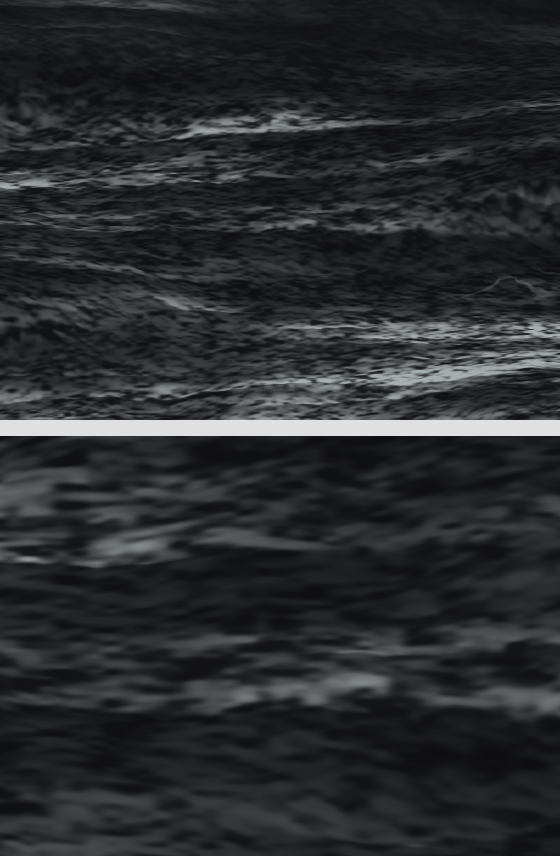
Top: the whole. Bottom: its middle third, enlarged.
Write a Shadertoy shader that draws this texture.

```glsl
// A dark, wind-ruffled sea at dusk: tilted rows of swell with lit backs and
// dark front faces, built from warped sawtooth rows. Stretched noise adds the
// fine ripples that break the grey sheen into glints.

#define SWELL_GAP    0.125
#define WAVELET_GAP  0.045
#define SWELL_TILT   0.092
#define SWELL_WARP   0.070
#define WAVELET_WARP 0.034
#define CREST_ROUGH  0.013
#define AMBIENT      0.040
#define SHEEN_GAIN   1.08
#define RIPPLE_DEPTH 1.75
#define FOAM_AMOUNT  0.25
#define SHADOW_COLOR vec3(0.053, 0.054, 0.070)
#define SHEEN_COLOR  vec3(0.600, 0.625, 0.635)

float hash(vec2 p) {
    vec3 q = fract(p.xyx * 0.1031);
    q += dot(q, q.yzx + 33.33);
    return fract((q.x + q.y) * q.z);
}

float noise(vec2 p) {
    vec2 cell = floor(p), f = fract(p);
    f = f * f * (3.0 - 2.0 * f);
    return mix(mix(hash(cell), hash(cell + vec2(1, 0)), f.x),
               mix(hash(cell + vec2(0, 1)), hash(cell + vec2(1, 1)), f.x), f.y);
}

float fbm(vec2 p) {
    float sum = 0.0, weight = 0.5;
    for (int i = 0; i < 4; i++) {
        sum += weight * noise(p);
        p = p * 2.03 + 17.1;
        weight *= 0.5;
    }
    return sum / 0.9375;
}

// Soft elliptical spot
float spot(vec2 p, vec2 center, vec2 size) {
    vec2 g = (p - center) / size;
    return exp(-dot(g, g));
}

// Vertical shift of the water lines: tilt changes from row to row
float swellBend(vec2 p) {
    float row = (0.94 - p.y) / SWELL_GAP;
    float tilt = SWELL_TILT * sin(1.3 * row - 1.7) * (p.x - 0.67);
    return tilt + SWELL_WARP * (fbm(p * vec2(2.2, 4.0) + 5.0) - 0.5);
}

// One family of crests: brightens down the back, then drops to a dark face
float crestRows(float y, float x, float gap, float seed) {
    float row = (0.94 - y) / gap + 20.0;
    float f = fract(row);
    float id = floor(row) * 7.31 + seed;
    float lit = smoothstep(0.25, 0.8, noise(vec2(x * 0.16 / gap + seed, id)));
    float back = 0.85 * smoothstep(0.1, 0.92, f);
    float rim = 0.32 * smoothstep(0.72, 0.92, f) * lit;
    float edge = 1.0 - smoothstep(mix(0.7, 0.93, lit), 1.0, f);
    return (back + rim) * edge * mix(0.3, 1.0, lit);
}

// Share of the broad bright foreground, with a dark trough at the left
float foregroundLight(vec2 p) {
    float band = 1.0 - smoothstep(0.2, 0.36, p.y + 0.06 * (noise(p * vec2(3.0, 2.0)) - 0.5));
    float trough = spot(p, vec2(0.2, 0.125), vec2(0.42, 0.055));
    return band * (1.0 - 0.85 * trough) * (1.0 - 0.6 * spot(p, vec2(1.2, 0.06), vec2(0.2, 0.03)));
}

// Fine streaks lying along the water lines, crossing at shallow angles
float ripples(vec2 q) {
    float wander = 0.02 * noise(q * vec2(7.0, 16.0));
    float streak = noise(vec2(q.x * 7.0, (q.y + wander) * 52.0));
    float down = noise(vec2(q.x * 30.0, (q.y + 0.14 * q.x + wander) * 145.0));
    float up = noise(vec2(q.x * 36.0, (q.y - 0.10 * q.x - wander) * 160.0) + 40.0);
    float fine = noise(q * vec2(75.0, 225.0) + 90.0);
    return smoothstep(0.25, 0.75, 0.2 * streak + 0.29 * down + 0.29 * up + 0.22 * fine);
}

// Broken foam patches, only in the lower right
float foamPatches(vec2 p) {
    vec2 q = p * vec2(6.0, 24.0);
    float web = abs(fbm(q + 1.5 * noise(q * 0.6)) - 0.5);
    return (1.0 - smoothstep(0.03, 0.08, web)) * spot(p, vec2(1.25, 0.32), vec2(0.2, 0.04));
}

void mainImage(out vec4 fragColor, in vec2 fragCoord) {
    vec2 p = fragCoord / iResolution.y;
    p.x += 0.5 * (4.0 / 3.0 - iResolution.x / iResolution.y);

    // Water lines, large and small, with ragged crests
    vec2 water = vec2(p.x, p.y - swellBend(p));
    float chop = WAVELET_WARP * (fbm(p * vec2(4.0, 11.0) + 31.0) - 0.5);
    float ragged = CREST_ROUGH * (fbm(water * vec2(16.0, 60.0)) - 0.5);
    float swell = crestRows(water.y + 0.4 * chop + ragged, p.x, SWELL_GAP, 3.7);
    float wavelet = crestRows(water.y + chop + ragged, p.x, WAVELET_GAP, 11.2);

    // Sky light: foreground, a gleam left of the centre, a faint far glow
    float near = foregroundLight(p);
    float gleam = spot(p, vec2(0.42, 0.55), vec2(0.54, 0.18));
    float farGlow = spot(p, vec2(0.25, 0.97), vec2(0.3, 0.05));
    float light = 0.17 + 0.8 * near + 0.9 * gleam + 0.2 * farGlow;

    // Sheen in patches, broken by ripples that soften toward the horizon
    float patches = 0.35 + 1.3 * smoothstep(0.2, 0.8, fbm(water * vec2(3.0, 14.0) + 60.0));
    float body = mix(0.13, 0.38, near) + 0.9 * swell;
    float sheen = light * patches * body * (0.6 + 0.95 * wavelet);
    float focus = mix(1.0, 0.45, smoothstep(0.76, 0.95, p.y));
    float grain = 1.0 + RIPPLE_DEPTH * focus * (ripples(water) - 0.5);

    float tone = (AMBIENT + SHEEN_GAIN * sheen) * grain;
    tone += FOAM_AMOUNT * foamPatches(p);
    tone = tone / (1.0 + 0.2 * tone * tone);
    fragColor = vec4(mix(SHADOW_COLOR, SHEEN_COLOR, clamp(tone, 0.0, 1.1)), 1.0);
}
```
